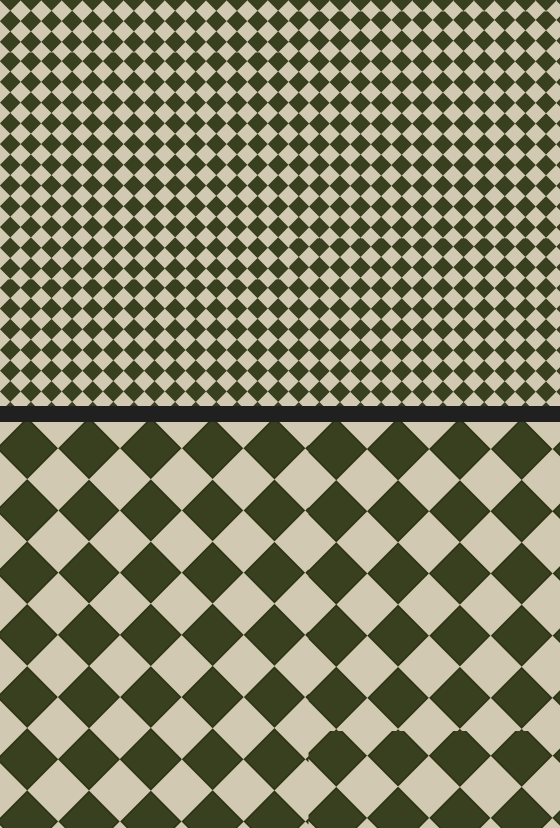
Top, the full canvas; bottom, a detail of the centre.
Give the GLSL for this pattern, as a Shadertoy shader.

```glsl
// Diagonal checkerboard: dark olive diamonds touching tip to tip on a cream ground.
// Each diamond is a folded-cell distance; two joined panels slip slightly at
// their horizontal seams, and a sine hash varies the diamond size a little.

#define COLUMNS 27.18                    // repeats across the canvas width
#define CREAM vec3(0.82, 0.79, 0.70)
#define OLIVE vec3(0.22, 0.25, 0.12)
#define RIM_COLOR vec3(0.17, 0.20, 0.07)
#define RIM_WIDTH 0.026                  // in repeats
#define SIZE_JITTER 0.008                // in repeats
#define PANEL_EDGE 14.05                 // column where the second panel starts
#define SEAM_PERIOD 11.0                 // rows between horizontal seams
#define SEAM_LEFT 2.56                   // first seam row of the left panel
#define SEAM_RIGHT 0.57                  // first seam row of the right panel
#define SEAM_SLIP 0.07                   // vertical jump at a seam, in repeats
#define SAMPLES 2

float hash(vec2 p) {
    return fract(sin(dot(p, vec2(127.1, 311.7))) * 43758.5453);
}

// Stretches each panel tile a little so that rows jump at its seam.
vec2 slipSeams(vec2 p) {
    float seam = p.x < PANEL_EDGE ? SEAM_LEFT : SEAM_RIGHT;
    float along = fract((p.y - seam) / SEAM_PERIOD);
    p.y += SEAM_SLIP * (0.5 - along);
    return p;
}

// Signed distance to the nearest diamond edge, negative inside the olive.
float diamondDistance(vec2 p) {
    vec2 cell = p + vec2(0.0, 0.5);
    vec2 q = abs(fract(cell) - 0.5);
    float jitter = SIZE_JITTER * (hash(floor(cell)) - 0.5);
    return (q.x + q.y - 0.5) * 0.70711 + jitter;
}

vec3 checkColor(vec2 p, float blur) {
    float d = diamondDistance(slipSeams(p));
    // Slightly deeper tone just inside each edge
    float rim = 1.0 - smoothstep(RIM_WIDTH - blur, RIM_WIDTH + blur, -d);
    vec3 dark = mix(OLIVE, RIM_COLOR, rim);
    return mix(dark, CREAM, smoothstep(-blur, blur, d));
}

void mainImage(out vec4 fragColor, in vec2 fragCoord) {
    float pixel = COLUMNS / iResolution.x;
    vec2 fromTop = vec2(fragCoord.x, iResolution.y - fragCoord.y);

    // Average a small grid of samples to soften seams and edges
    vec3 color = vec3(0.0);
    for (int i = 0; i < SAMPLES * SAMPLES; i++) {
        vec2 offset = (vec2(i % SAMPLES, i / SAMPLES) + 0.5) / float(SAMPLES) - 0.5;
        color += checkColor((fromTop + offset) * pixel, 0.35 * pixel);
    }
    fragColor = vec4(color / float(SAMPLES * SAMPLES), 1.0);
}
```
